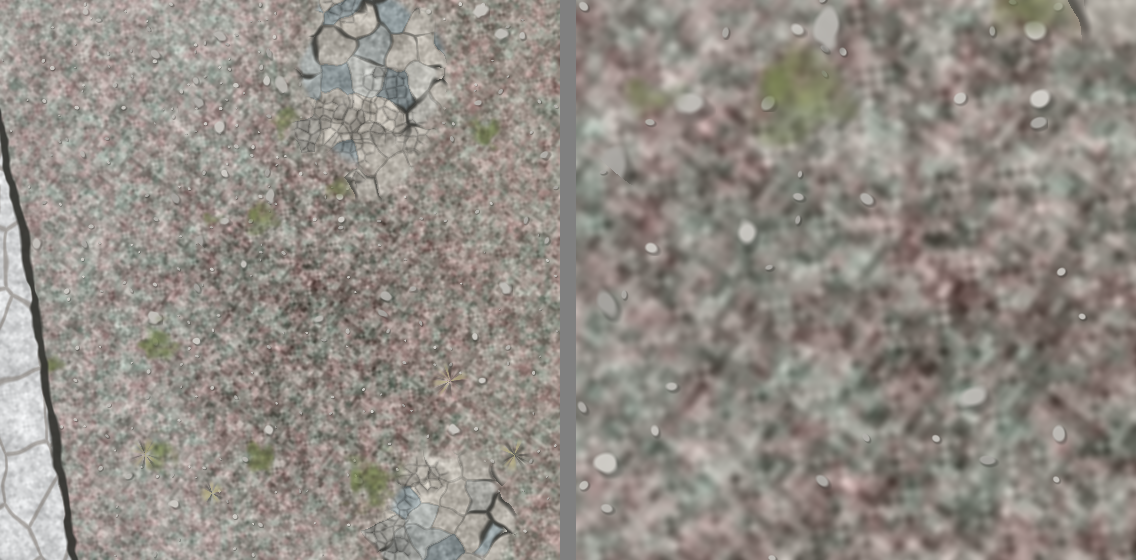
Left: the whole. Right: its middle third, enlarged.
Give the GLSL for this texture, as a Shadertoy shader.

```glsl
const vec3 PALE_SOIL = vec3(0.635, 0.612, 0.592);
const vec3 DARK_SOIL = vec3(0.52, 0.492, 0.466);
const vec3 BROWN_SOIL = vec3(0.605, 0.57, 0.538);
const vec3 MAUVE_TINT = vec3(0.055, -0.026, -0.009);
const vec3 DUST = vec3(0.66, 0.64, 0.61);
const vec3 BEIGE_STONE = vec3(0.73, 0.71, 0.675);
const vec3 BLUE_STONE = vec3(0.56, 0.60, 0.61);
const vec3 WALL_STONE = vec3(0.81, 0.815, 0.82);
const vec3 PEBBLE = vec3(0.79, 0.78, 0.76);
const vec3 SHADOW = vec3(0.20, 0.20, 0.185);
const vec3 GRASS = vec3(0.40, 0.44, 0.27);
const vec3 STRAW = vec3(0.73, 0.70, 0.53);
const vec2 UPPER_RUBBLE = vec2(0.66, 0.865), UPPER_SIZE = vec2(0.135, 0.19);
const vec2 LOWER_RUBBLE = vec2(0.785, 0.08), LOWER_SIZE = vec2(0.12, 0.105);
const vec2 MOSS = vec2(0.665, 0.145);
const float WALL_FOOT = 0.128, WALL_SLOPE = 0.165, GAP_WIDTH = 0.006;
const float STONE_CELLS = 19.0, CRUMB_CELLS = 52.0;
const float GRAIN_CONTRAST = 1.3;
const int TUFTS = 14;

vec2 hash2(vec2 p) {
    vec3 q = fract(p.xyx * vec3(0.1031, 0.1030, 0.0973));
    q += dot(q, q.yzx + 33.33);
    return fract((q.xx + q.yz) * q.zy);
}

float noise(vec2 p) {
    vec2 i = floor(p), f = fract(p);
    f = f * f * (3.0 - 2.0 * f);
    return mix(mix(hash2(i).x, hash2(i + vec2(1, 0)).x, f.x),
               mix(hash2(i + vec2(0, 1)).x, hash2(i + vec2(1, 1)).x, f.x), f.y);
}

// Fine soil relief, centred on zero
float grain(vec2 p) {
    vec2 q = mat2(0.8, 0.6, -0.6, 0.8) * p;
    return 0.11 * noise(q * 48.0) + 0.18 * noise(p * 105.0) + 0.15 * noise(q * 185.0) - 0.22;
}

// Voronoi stones: x = distance to the joint, yz = random pair of the stone
vec3 stones(vec2 p) {
    vec2 cell = floor(p), nearest = vec2(0), id = cell;
    float best = 9.0, joint = 9.0;
    for (int k = 0; k < 9; k++) {
        vec2 c = cell + vec2(k % 3 - 1, k / 3 - 1);
        vec2 r = c + 0.1 + 0.8 * hash2(c) - p;
        if (dot(r, r) < best) { best = dot(r, r); nearest = r; id = c; }
    }
    for (int k = 0; k < 25; k++) {
        vec2 c = id + vec2(k % 5 - 2, k / 5 - 2);
        vec2 r = c + 0.1 + 0.8 * hash2(c) - p;
        vec2 d = r - nearest;
        if (dot(d, d) > 0.0001) joint = min(joint, dot(0.5 * (r + nearest), normalize(d)));
    }
    return vec3(joint, hash2(id + 71.0));
}

// At most one pebble per cell, with a shadow at lower right
vec3 addPebbles(vec3 col, vec2 p, float cells, float share, float radius) {
    vec2 id = floor(p * cells);
    vec2 pick = hash2(id + cells), shape = hash2(id + 19.7);
    if (pick.x > share) return col;
    vec2 d = p - (id + 0.3 + 0.4 * hash2(id + 5.3)) / cells;
    float a = 6.283 * shape.x, size = radius * mix(0.45, 1.0, shape.y * shape.y);
    mat2 turn = mat2(cos(a), sin(a), -sin(a), cos(a));
    vec2 stretch = size * vec2(mix(0.65, 1.0, pick.y), 1.15);
    float wobble = 0.5 * (noise(p * 130.0) - 0.5);
    float body = length(turn * d / stretch) + wobble;
    float shade = length(turn * (d - size * vec2(0.35, -0.4)) / stretch) + wobble;
    col = mix(col, SHADOW, 0.35 * (1.0 - smoothstep(0.75, 1.4, shade)));
    return mix(col, PEBBLE * mix(0.84, 1.08, pick.y), 0.9 * (1.0 - smoothstep(0.65, 1.2, body)));
}

// Starry dry blades or a soft green clump
vec3 addTuft(vec3 col, vec2 p, vec2 centre, float radius, bool dry) {
    vec2 d = p - centre;
    float r = length(d) / radius;
    if (dry) {
        float blade = noise(d / max(length(d), 0.0001) * 4.0 + centre * 91.0);
        float fade = 1.0 - smoothstep(0.4, 1.1, r);
        col = mix(col, SHADOW, 0.4 * fade * (1.0 - smoothstep(0.15, 0.35, blade)));
        return mix(col, STRAW, 0.75 * fade * smoothstep(0.45, 0.7, blade));
    }
    float leaves = noise(p * 115.0);
    float cover = 1.0 - smoothstep(0.2, 1.0, r + 0.9 * (noise(p * 60.0) - 0.4));
    return mix(col, GRASS * (0.75 + 0.55 * leaves), 0.75 * cover);
}

vec3 addRubble(vec3 col, vec2 p, vec2 centre, vec2 size) {
    float d = length((p - centre) / size) + 0.3 * (noise(p * 17.0) - 0.5);
    col = mix(col, DUST + grain(p), 0.55 * (1.0 - smoothstep(0.85, 1.3, d)));
    if (d > 1.3) return col;
    vec2 warp = vec2(noise(p * 38.0), noise(p * 38.0 + 40.0));
    vec3 s = stones((p + 0.018 * warp) * STONE_CELLS);
    vec3 c = stones((p + 0.008 * warp) * CRUMB_CELLS);
    float crumbly = smoothstep(0.52, 0.66, noise(p * 13.0 + 3.0));
    vec3 rock = mix(BEIGE_STONE, BLUE_STONE, smoothstep(0.55, 0.9, s.y)) * (0.9 + 0.2 * s.z);
    rock *= mix(1.0, (0.85 + 0.25 * c.z) * mix(0.8, 1.0, smoothstep(0.0, 0.2, c.x)), crumbly);
    rock += 0.75 * grain(p) + 0.1 * (noise(p * 28.0) - 0.5);
    // Joints are open and dark only in places
    float open = smoothstep(0.45, 0.75, noise(p * 15.0 + 11.0));
    float joint = 1.0 - smoothstep(0.02, 0.06 + 0.11 * open, s.x);
    rock = mix(rock, SHADOW, joint * mix(0.22, 0.85, open));
    return mix(col, rock, 1.0 - smoothstep(0.9, 1.04, d + 0.3 * (s.z - 0.5)));
}

vec3 addWall(vec3 col, vec2 p) {
    float ragged = 0.012 * noise(vec2(p.y * 17.0, 2.0)) + 0.005 * noise(p * 60.0) - 0.0085;
    float side = p.x - WALL_FOOT + WALL_SLOPE * p.y + ragged;
    vec3 s = stones((p + 0.012 * noise(p * 30.0)) * vec2(13.0, 8.5));
    vec3 face = WALL_STONE * (0.96 + 0.08 * s.y) + 0.7 * grain(p) + 0.1 * (noise(p * 24.0) - 0.5);
    face = mix(face, DARK_SOIL, 0.6 * (1.0 - smoothstep(0.01, 0.06, s.x)));
    float width = GAP_WIDTH * (0.65 + 0.8 * noise(vec2(p.y * 25.0, 7.0)));
    float gap = 1.0 - smoothstep(width * 0.6, width * 1.5, abs(side - GAP_WIDTH));
    return mix(mix(col, face, 1.0 - smoothstep(-0.002, 0.002, side)), SHADOW, 0.92 * gap);
}

void mainImage(out vec4 fragColor, in vec2 fragCoord) {
    vec2 p = fragCoord / iResolution.xy;
    // Soil: pale at left, dark in the middle, brown at right
    float drift = noise(p * 7.0) - 0.5;
    vec2 m = (p - vec2(0.59, 0.45)) / vec2(0.25, 0.38);
    float dark = clamp(exp(-dot(m, m)) + 0.5 * drift, 0.0, 1.0);
    vec3 col = mix(PALE_SOIL, BROWN_SOIL, smoothstep(0.3, 0.75, p.x + 0.2 * drift));
    col = mix(col, DARK_SOIL, dark) + MAUVE_TINT * (noise(p * 32.0 + 9.0) + noise(p * 90.0) - 1.0);
    col += GRAIN_CONTRAST * (0.85 + 0.35 * dark) * grain(p) + 0.06 * (noise(p * 18.0) - 0.5);
    // Pebbles are densest left of the upper rubble
    vec2 strip = (p - vec2(0.4, 0.88)) / vec2(0.1, 0.25);
    float dense = exp(-dot(strip, strip));
    col = addPebbles(col, p, 70.0, 0.05 + 0.1 * dense, 0.0045);
    col = addPebbles(col, p, 24.0, 0.08 + 0.35 * dense, 0.012);
    col = addPebbles(col, p, 11.0, 0.05, 0.021);
    for (int i = 0; i < TUFTS; i++) {
        vec2 centre = 0.05 + 0.9 * hash2(vec2(i, 37.0));
        col = addTuft(col, p, centre, 0.02 + 0.022 * hash2(centre * 99.0).x, i % 4 == 0);
    }
    col = addRubble(col, p, UPPER_RUBBLE, UPPER_SIZE);
    col = addRubble(col, p, LOWER_RUBBLE, LOWER_SIZE);
    col = addTuft(col, p, MOSS, 0.065, false);
    fragColor = vec4(clamp(addWall(col, p), 0.0, 1.0), 1.0);
}
```
